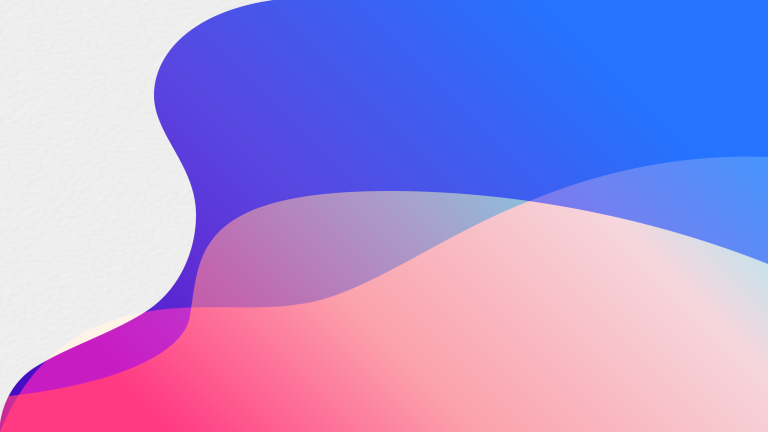
Give the GLSL for this background, as a WebGL 2 fragment shader.

```glsl
#version 300 es
precision highp float;

#define GRID vec2(768.0, 432.0)
#define PAPER vec3(0.933, 0.933, 0.932)
#define CREAM vec3(1.0, 0.953, 0.910)
#define GRAIN_SIZE vec2(4.0, 2.6)
#define GRAIN_DEPTH 0.022
#define EDGE_SOFTNESS 0.7

uniform vec2 u_resolution;
out vec4 fragColor;

float hash(vec2 p) {
    vec3 q = fract(vec3(p.xyx) * 0.1031);
    q += dot(q, q.yzx + 33.33);
    return fract((q.x + q.y) * q.z);
}

float noise(vec2 p) {
    vec2 i = floor(p), f = fract(p);
    f = f * f * (3.0 - 2.0 * f);
    return mix(mix(hash(i), hash(i + vec2(1, 0)), f.x),
               mix(hash(i + vec2(0, 1)), hash(i + vec2(1, 1)), f.x), f.y);
}

// Signed height over a cubic Bezier that rises in x, scaled to a distance.
// Segments are laid left to right; each one takes over from its first point.
void segment(inout float dist, vec2 p, vec2 a, vec2 b, vec2 c, vec2 d) {
    if (p.x < a.x) return;
    float lo = 0.0, hi = 1.0;
    vec2 point, tangent;
    for (int i = 0; i < 18; i++) {
        float t = 0.5 * (lo + hi), s = 1.0 - t;
        point = s * s * s * a + 3.0 * s * t * (s * b + t * c) + t * t * t * d;
        tangent = s * s * (b - a) + 2.0 * s * t * (c - b) + t * t * (d - c);
        if (point.x < p.x) lo = t; else hi = t;
    }
    dist = (p.y - point.y) * abs(tangent.x) / max(length(tangent), 1e-4);
}

// Left outline of the blue body, traced upwards with x and y swapped
float bodyEdge(vec2 p) {
    float d = 0.0;
    vec2 q = p.yx;
    segment(d, q, vec2(0, -1), vec2(30, 1), vec2(53, 15), vec2(66, 37));
    segment(d, q, vec2(66, 37), vec2(86, 70), vec2(99, 112), vec2(120, 145));
    segment(d, q, vec2(120, 145), vec2(142, 180), vec2(182, 196), vec2(217, 196));
    segment(d, q, vec2(217, 196), vec2(267, 196), vec2(297, 154), vec2(337, 154));
    segment(d, q, vec2(337, 154), vec2(382, 154), vec2(432, 200), vec2(435, 310));
    return d;
}

// Wave that climbs to the right
float risingWave(vec2 p) {
    float d = 0.0;
    segment(d, p, vec2(0, 0), vec2(25, 62), vec2(70, 107), vec2(145, 120));
    segment(d, p, vec2(145, 120), vec2(200, 130), vec2(255, 120), vec2(300, 128));
    segment(d, p, vec2(300, 128), vec2(365, 136), vec2(440, 197), vec2(532, 232));
    segment(d, p, vec2(532, 232), vec2(610, 264), vec2(690, 278), vec2(768, 275));
    return d;
}

// Wave with a steep shoulder and a long fall
float fallingWave(vec2 p) {
    float d = 0.0;
    segment(d, p, vec2(0, 35), vec2(110, 46), vec2(185, 77), vec2(190, 117));
    segment(d, p, vec2(190, 117), vec2(200, 175), vec2(192, 241), vec2(390, 241));
    segment(d, p, vec2(390, 241), vec2(515, 241), vec2(650, 215), vec2(768, 168));
    return d;
}

// Four-colour gradient with free stops
vec3 ramp(float t, vec4 stops, vec3 a, vec3 b, vec3 c, vec3 d) {
    vec3 k = clamp((t - stops.xyz) / (stops.yzw - stops.xyz), 0.0, 1.0);
    return mix(mix(mix(a, b, k.x), c, k.y), d, k.z);
}

float inside(float dist, float pixel) {
    return smoothstep(-EDGE_SOFTNESS, EDGE_SOFTNESS, dist / pixel);
}

void main() {
    vec2 p = gl_FragCoord.xy / u_resolution * GRID;
    float pixel = GRID.x / u_resolution.x;
    float diagonal = (p.x + p.y) / (GRID.x + GRID.y);

    float body = inside(bodyEdge(p), pixel);
    float rising = inside(-risingWave(p), pixel);
    float falling = inside(-fallingWave(p), pixel);

    // Diagonal gradients of the body, each wave and their overlap
    vec3 blue = ramp(diagonal, vec4(0.05, 0.30, 0.45, 0.82),
        vec3(0.27, 0.05, 0.76), vec3(0.37, 0.18, 0.835),
        vec3(0.345, 0.28, 0.88), vec3(0.14, 0.455, 1.0));
    vec3 violet = ramp(diagonal, vec4(0.15, 0.24, 0.70, 0.86),
        vec3(0.785, 0.11, 0.765), vec3(0.765, 0.175, 0.785),
        vec3(0.44, 0.51, 0.945), vec3(0.285, 0.575, 0.99));
    vec3 mauve = ramp(diagonal, vec4(0.02, 0.30, 0.527, 0.62),
        vec3(0.79, 0.165, 0.59), vec3(0.76, 0.39, 0.68),
        vec3(0.66, 0.627, 0.80), vec3(0.57, 0.725, 0.85));
    vec3 pink = ramp(diagonal, vec4(0.14, 0.40, 0.69, 0.78),
        vec3(1.0, 0.225, 0.51), vec3(0.985, 0.635, 0.675),
        vec3(0.965, 0.84, 0.863), vec3(0.785, 0.886, 0.925));

    // Embossed paper
    vec2 g = p / GRAIN_SIZE;
    float grain = noise(g) - noise(g + vec2(0.4, -0.5));
    vec3 backdrop = mix(PAPER + GRAIN_DEPTH * grain, CREAM, rising);

    vec3 fluid = mix(mix(blue, violet, rising), mix(mauve, pink, rising), falling);
    fragColor = vec4(mix(backdrop, fluid, body), 1.0);
}
```
